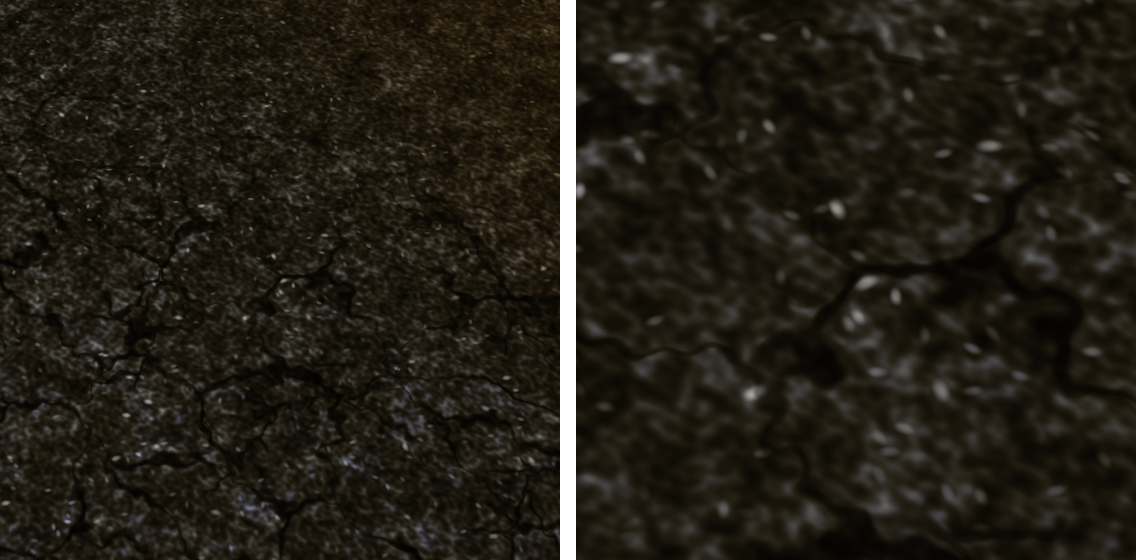
Left: the whole. Right: its middle third, enlarged.
This texture is drawn by a Shadertoy shader. Its source:

```glsl
// Dark, weathered asphalt with branching cracks, receding into warm shade.

const float GRAIN_CONTRAST = 0.37;
const float BASE_TONE = 0.115;
const vec3 DARK_TINT = vec3(1.0, 0.83, 0.43);
const vec3 STONE_TINT = vec3(1.0, 0.97, 0.92);
const vec3 WARM_LIGHT = vec3(1.1, 0.96, 0.66);
const vec3 COOL_LIGHT = vec3(0.98, 1.0, 1.2);

vec2 hash2(vec2 p) {
    vec3 q = fract(p.xyx * vec3(0.1031, 0.1030, 0.0973));
    q += dot(q, q.yzx + 33.33);
    return fract((q.xx + q.yz) * q.zy);
}

mat2 rotation(float angle) {
    float c = cos(angle), s = sin(angle);
    return mat2(c, s, -s, c);
}

float cornerSlope(vec2 cell, vec2 corner, vec2 f) {
    float angle = 6.2832 * hash2(cell + corner).x;
    return dot(vec2(cos(angle), sin(angle)), f - corner);
}

// Gradient noise scaled to a spread of about one.
float gradientNoise(vec2 p) {
    vec2 cell = floor(p), f = fract(p);
    vec2 u = f * f * f * (f * (f * 6.0 - 15.0) + 10.0);
    float low = mix(cornerSlope(cell, vec2(0, 0), f), cornerSlope(cell, vec2(1, 0), f), u.x);
    float high = mix(cornerSlope(cell, vec2(0, 1), f), cornerSlope(cell, vec2(1, 1), f), u.x);
    return 4.0 * mix(low, high, u.y);
}

// Distance to the nearest border between Voronoi cells.
float borderDistance(vec2 p) {
    vec2 cell = floor(p), f = fract(p), nearest = vec2(0);
    float best = 8.0, border = 8.0;
    for (int j = -1; j <= 1; j++)
    for (int i = -1; i <= 1; i++) {
        vec2 o = vec2(i, j);
        vec2 r = o + hash2(cell + o) - f;
        if (dot(r, r) < best) {
            best = dot(r, r);
            nearest = r;
        }
    }
    for (int j = -2; j <= 2; j++)
    for (int i = -2; i <= 2; i++) {
        vec2 o = vec2(i, j);
        vec2 r = o + hash2(cell + o) - f;
        vec2 gap = r - nearest;
        if (dot(gap, gap) > 1e-4)
            border = min(border, dot(0.5 * (nearest + r), normalize(gap)));
    }
    return border;
}

// Scattered slanted chips; share is the part of cells that hold one.
float stoneChips(vec2 p, float share, float size) {
    vec2 cell = floor(p), f = fract(p);
    float light = 0.0;
    for (int j = -1; j <= 1; j++)
    for (int i = -1; i <= 1; i++) {
        vec2 o = vec2(i, j);
        vec2 traits = hash2(cell + o + 57.0);
        vec2 d = rotation(2.2 * (traits.y - 0.5)) * (f - o - hash2(cell + o));
        float shape = 1.0 - smoothstep(0.2, 1.3, length(d * vec2(1.0, 1.7)) / size);
        float strength = mix(1.0, 0.25, traits.x / share);
        light = max(light, shape * strength * step(traits.x, share));
    }
    return light;
}

float grain(vec2 p) {
    return 0.64 * gradientNoise(p * 64.0)
         + 0.56 * gradientNoise(p * 104.0 + 31.0)
         + 0.5 * gradientNoise(p * 30.0 + 67.0);
}

// Dark gap in x, light raised lip beside it in y.
vec2 crackAndLip(float edge, float width, float presence) {
    float gap = presence * (1.0 - smoothstep(0.2 * width, width, edge));
    float lip = presence * smoothstep(0.8 * width, 1.6 * width, edge)
              * (1.0 - smoothstep(2.0 * width, 4.5 * width, edge));
    return vec2(gap, lip);
}

void mainImage(out vec4 fragColor, in vec2 fragCoord) {
    vec2 uv = fragCoord / iResolution.y;

    // Ground plane, turned so that x runs down to the right
    vec2 ground = vec2(uv.x - 0.5, uv.y) / (1.0 - 0.3 * uv.y);
    vec2 slanted = rotation(0.6) * ground + 3.0;
    float warmth = smoothstep(1.05, 1.95, uv.x + uv.y);
    float nearness = 1.0 - smoothstep(0.6, 1.35, 0.35 * uv.x + uv.y);

    // Long and short cracks with ragged edges, fading toward the far right
    vec2 ragged = vec2(gradientNoise(ground * 9.0), gradientNoise(ground * 9.0 + 40.0)) * 0.07
                + vec2(gradientNoise(ground * 36.0), gradientNoise(ground * 36.0 + 80.0)) * 0.03;
    float opening = smoothstep(-1.3, 1.3, gradientNoise(ground * 6.0 + 15.0));
    float branching = smoothstep(0.0, 1.0, gradientNoise(ground * 5.0 + 71.0));
    vec2 wide = crackAndLip(borderDistance(slanted * vec2(3.7, 5.4) + ragged),
                            mix(0.025, 0.065, opening), nearness * mix(0.45, 1.0, opening));
    vec2 fine = crackAndLip(borderDistance(slanted * vec2(7.0, 9.0) + 1.6 * ragged + 20.0),
                            mix(0.05, 0.08, opening), 0.75 * nearness * branching);
    float crack = max(wide.x, fine.x);
    float lip = max(wide.y, fine.y) * (0.6 + 0.4 * gradientNoise(ground * 17.0 + 5.0));

    // Grain, broad patches and clustered bright chips
    float patches = 0.12 * gradientNoise(ground * 5.0 + 22.0) + 0.13 * gradientNoise(ground * 13.0 + 35.0);
    float contrast = GRAIN_CONTRAST * mix(1.0, 0.72, warmth);
    float tone = BASE_TONE * exp(contrast * grain(slanted * vec2(0.8, 1.0)) + patches + 0.32 * lip);
    float cluster = clamp(0.8 + 0.5 * gradientNoise(ground * 11.0 + 90.0) + 0.9 * lip, 0.25, 1.9);
    float chips = 0.2 * cluster * stoneChips(slanted * 38.0, 0.34, 0.27)
                + 0.42 * stoneChips(slanted * 14.0 + 9.0, 0.11, 0.13);
    tone = (tone + chips * mix(1.0, 0.55, warmth)) * (1.0 - 0.78 * crack);
    tone = min(tone, 0.68);

    // Brown binder turning to grey stone as it brightens
    vec3 color = tone * mix(DARK_TINT, STONE_TINT, smoothstep(0.08, 0.25, tone));
    float coolness = (1.0 - smoothstep(0.1, 0.75, uv.y))
                   * smoothstep(0.0, 1.2, gradientNoise(ground * 14.0 + 50.0));
    color *= mix(vec3(1.0), COOL_LIGHT, coolness);
    color *= mix(vec3(1.0), WARM_LIGHT, warmth);
    fragColor = vec4(color, 1.0);
}
```
